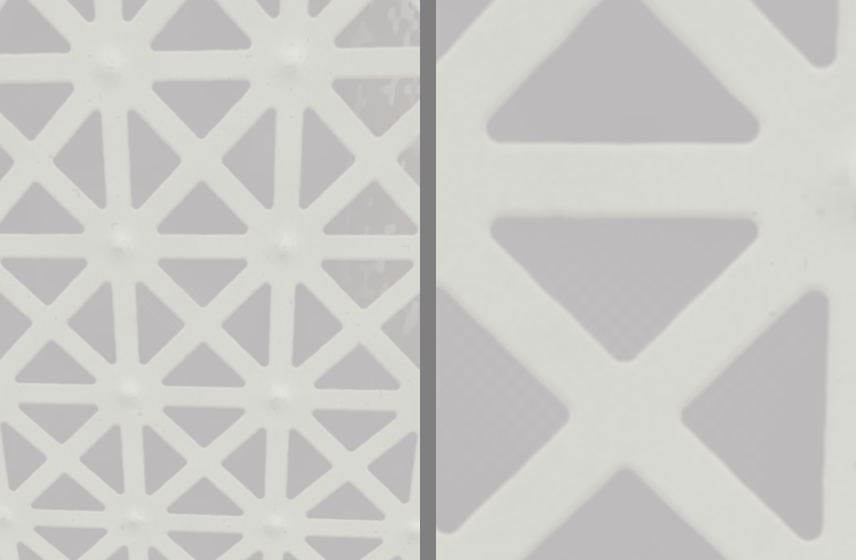
Left: the whole. Right: its middle third, enlarged.
A Shadertoy shader for this pattern:

```glsl
// Pale plastic lattice of square cells crossed by diagonals, seen in mild perspective.
// A homography maps the canvas to grid cells; each cell is folded onto one rounded
// triangular hole, and domed studs, bevels and soft mottling are shaded on top.

#define FRAME_COLOR vec3(0.845, 0.845, 0.825)
#define HOLE_COLOR vec3(0.742, 0.732, 0.736)
#define BAR_HALF 0.075      // half width of every bar, in cells
#define CORNER 0.030        // rounding of hole corners, in cells
#define EDGE_SOFT 0.006     // blur of hole edges, in cells
#define LIP_GAIN 0.028      // light and dark rims of the holes
#define STUD_RADIUS 0.075   // size of the dome at each joint, in cells
#define STUD_GAIN 0.085     // contrast of the dome shading
#define MOTTLE 0.022        // uneven tone of frame and backdrop

float hash(vec2 p) {
    return fract(sin(dot(p, vec2(127.1, 311.7))) * 43758.5453);
}

float noise(vec2 p) {
    vec2 i = floor(p), f = fract(p);
    f = f * f * (3.0 - 2.0 * f);
    return mix(mix(hash(i), hash(i + vec2(1, 0)), f.x),
               mix(hash(i + vec2(0, 1)), hash(i + vec2(1, 1)), f.x), f.y);
}

float fbm(vec2 p) {
    float sum = 0.0, amp = 0.5;
    for (int i = 0; i < 4; i++) {
        sum += amp * noise(p);
        p = p * 2.03 + 7.1;
        amp *= 0.5;
    }
    return sum;
}

// Canvas position (width units, y down) to grid cells; studs sit on integers
vec2 toGrid(vec2 p) {
    mat3 view = mat3(0.4149, -0.0101, -0.020,
                     0.0530, 0.4870, 0.102,
                     0.2656, 0.1597, 1.0);
    vec3 h = inverse(view) * vec3(p, 1.0);
    return h.xy / h.z;
}

// Signed distance to the nearest rounded triangular hole
float holeDistance(vec2 g) {
    vec2 q = abs(fract(g) - 0.5);
    q = vec2(min(q.x, q.y), max(q.x, q.y));
    float inset = BAR_HALF + CORNER;
    float tip = inset * sqrt(2.0);
    float height = 0.5 - inset - tip;
    vec2 a = q - vec2(0.0, tip);
    float slant = length(a - clamp(0.5 * (a.x + a.y), 0.0, height));
    float base = length(a - vec2(min(a.x, height), height));
    float side = (a.x < a.y && a.y < height) ? -1.0 : 1.0;
    return side * min(slant, base) - CORNER;
}

// Dim backdrop with faint streaks at the right and a woven patch
vec3 backdrop(vec2 p) {
    vec3 color = HOLE_COLOR + MOTTLE * (fbm(p * 6.0) - 0.45);
    float right = smoothstep(0.76, 0.98, p.x) * smoothstep(1.0, 0.65, p.y);
    float streaks = smoothstep(0.58, 0.85, noise(p * vec2(62.0, 24.0) + p.y * 9.0));
    color += right * (vec3(0.016, 0.008, 0.002) + 0.045 * streaks);
    vec2 c = (p - vec2(0.46, 0.74)) / vec2(0.12, 0.08);
    float weave = sin(p.x * 380.0) * sin(p.y * 380.0);
    return color + exp(-dot(c, c)) * (0.012 + 0.009 * weave);
}

// Light and shade of the dome on the nearest joint
float studShade(vec2 g) {
    vec2 id = round(g);
    vec2 jitter = 0.02 * (vec2(hash(id), hash(id + 5.3)) - 0.5);
    vec2 k = (g - id - jitter) / STUD_RADIUS;
    float dome = exp(-dot(k, k));
    float slope = dot(k, normalize(vec2(0.35, -1.0))) * dome;
    float chip = smoothstep(0.62, 0.85, noise(k * 3.0 + id * 11.0));
    return STUD_GAIN * slope + 0.012 * dome - 0.025 * chip * dome;
}

void mainImage(out vec4 fragColor, in vec2 fragCoord) {
    vec2 p = vec2(fragCoord.x, iResolution.y - fragCoord.y) / iResolution.x;
    vec2 g = toGrid(p);
    float d = holeDistance(g) + 0.004 * (noise(g * 22.0) - 0.5);
    float soft = EDGE_SOFT + 0.7 * fwidth(g.y);

    // Moulded frame: broad tone, fine grain and sparse grime
    vec3 frame = FRAME_COLOR + MOTTLE * (fbm(p * 9.0) - 0.47);
    frame += 0.008 * (noise(p * 190.0) - 0.5);
    float grime = smoothstep(0.87, 0.97, noise(p * 75.0)) * smoothstep(0.5, 0.7, noise(p * 8.0));
    frame -= 0.035 * grime;
    frame += studShade(g);

    // Rims: bright on ledges facing up, darker under the bars
    float facing = clamp((holeDistance(g + vec2(0.0, 0.01)) - holeDistance(g)) / 0.01, -1.0, 1.0);
    float rim = exp(-pow((d - 0.006) / 0.010, 2.0));
    frame += LIP_GAIN * rim * (facing - 0.3);

    vec3 color = mix(backdrop(p), frame, smoothstep(-soft, soft, d));
    fragColor = vec4(clamp(color, 0.0, 1.0), 1.0);
}
```
